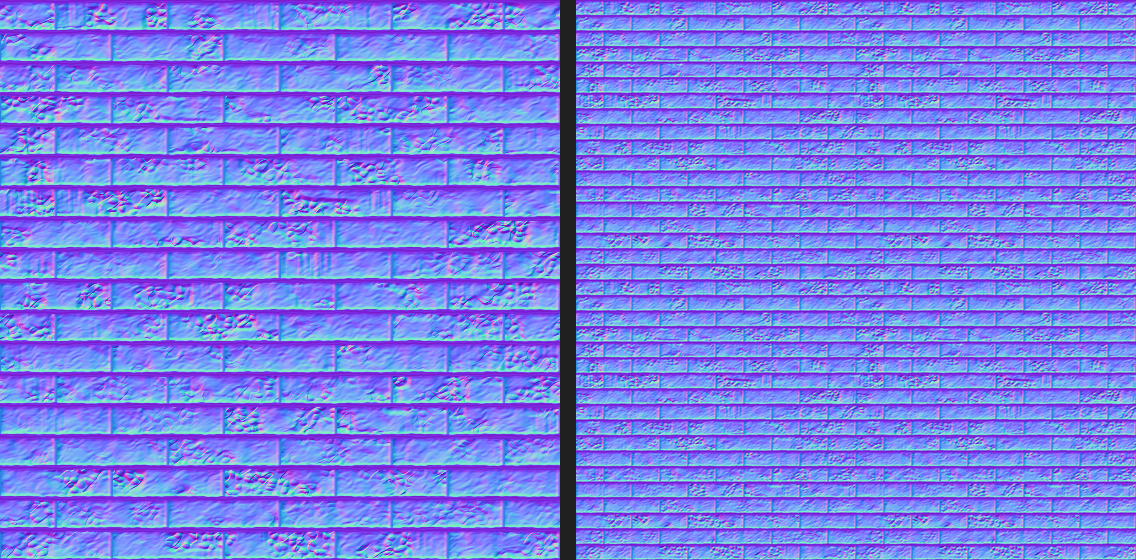
Left: one tile. Right: repeated 2 by 2.
Write a Shadertoy shader that draws this texture map.

```glsl
// Tangent-space normal map of a running-bond brick wall with raked joints.
// Bevel slopes come from joint profiles; face wear is a height field of
// streaked and cellular noise, seeded by wrapped brick ids so that it tiles.

const float TAU = 6.2831853;
const vec2 BRICKS = vec2(5.0, 18.0);        // repeats across and up
const float ASPECT = BRICKS.y / BRICKS.x;   // brick length in row heights

float hash(vec2 p) {
    vec3 a = fract(p.xyx * 0.1031);
    a += dot(a, a.yzx + 33.33);
    return fract((a.x + a.y) * a.z);
}

float valueNoise(vec2 p) {
    vec2 i = floor(p), f = fract(p);
    f = f * f * f * (f * (f * 6.0 - 15.0) + 10.0);
    vec2 e = vec2(0.0, 1.0);
    return mix(mix(hash(i), hash(i + e.yx), f.x),
               mix(hash(i + e.xy), hash(i + e.yy), f.x), f.y);
}

// Distance to the nearest jittered cell point
float cellNoise(vec2 p) {
    vec2 i = floor(p), f = fract(p);
    float nearest = 2.0;
    for (int y = -1; y <= 1; y++)
        for (int x = -1; x <= 1; x++) {
            vec2 c = vec2(x, y);
            vec2 jitter = vec2(hash(i + c), hash(i + c + 57.0));
            nearest = min(nearest, length(c + jitter - f));
        }
    return nearest;
}

vec2 rotate(vec2 p, float angle) {
    float c = cos(angle), s = sin(angle);
    return vec2(c * p.x + s * p.y, c * p.y - s * p.x);
}

float bump(float x, float centre, float width) {
    float d = (x - centre) / width;
    return exp(-d * d);
}

float band(float x, float lo, float hi, float soft) {
    return smoothstep(lo - soft, lo + soft, x) * (1.0 - smoothstep(hi - soft, hi + soft, x));
}

// Worn face height; p is in row heights, rough runs from 0 to 1
float faceHeight(vec2 p, vec2 seed, float rough) {
    vec2 q = p + seed;
    vec2 warped = q + 0.12 * vec2(valueNoise(q * 3.0), valueNoise(q * 3.0 + 19.0));
    float worn = smoothstep(0.42, 0.75, valueNoise(q * vec2(1.1, 1.7) + 7.0)) * rough;
    float h = 0.10 * valueNoise(warped * 2.3);
    h += 0.030 * valueNoise(rotate(warped, 0.55) * vec2(4.0, 10.0));
    h += 0.018 * valueNoise(rotate(warped, 0.25) * vec2(6.0, 13.0) + 31.0);
    // Chipped patches, thin flakes and upright tool marks
    h += worn * 0.11 * smoothstep(0.12, 0.55, cellNoise(warped * vec2(3.2, 4.5)));
    h += worn * 0.07 * smoothstep(0.46, 0.56, valueNoise(rotate(warped, 0.7) * vec2(2.5, 5.0)));
    float marks = smoothstep(0.66, 0.82, valueNoise(q * vec2(0.9, 0.5) + 43.0));
    return h + marks * rough * 0.065 * valueNoise(q * vec2(9.0, 1.3));
}

// Slope as encoded: red rises to the right, green rises downward
vec2 faceSlope(vec2 p, vec2 seed, float rough) {
    vec2 e = vec2(0.025, 0.0);
    float h = faceHeight(p, seed, rough);
    return vec2(h - faceHeight(p + e.xy, seed, rough),
                faceHeight(p + e.yx, seed, rough) - h) / e.x;
}

// Small edge wander from whole-number sine waves, so it wraps across x
float edgeWander(float x, float phase) {
    return 0.010 * sin(TAU * (7.0 * x + phase)) + 0.007 * sin(TAU * (23.0 * x + phase * 3.0))
         + 0.005 * sin(TAU * (61.0 * x + phase * 5.0));
}

// Bed joint, lower lip and gently crowned face; w is measured from the joint
float verticalSlope(float v, float w, float x, float bodyMask) {
    float joint = band(w, -0.095, 0.046, 0.022);
    float shoulder = band(w, -0.165, -0.06, 0.045);
    float crown = mix(-0.10, 0.27, 1.0 - smoothstep(0.2, 0.88, v));
    float lip = 1.15 * bump(v, 0.088, 0.036) + 0.32 * exp(-max(v - 0.08, 0.0) / 0.11);
    float streak = 0.25 * sin(w * 70.0 + 1.5 * sin(TAU * 3.0 * x) + sin(TAU * 11.0 * x));
    float slope = (crown + lip) * bodyMask - 0.45 * shoulder;
    return mix(slope, -1.05 + streak, joint);
}

// Lit right arris, then the shaded left arris of the next brick
float headSlope(float w, float strength) {
    return strength * bump(w, -0.082, 0.042)
         - 0.78 * bump(w, 0.035, 0.065) - 0.20 * bump(w, 0.12, 0.08);
}

void mainImage(out vec4 fragColor, in vec2 fragCoord) {
    vec2 uv = fragCoord / iResolution.xy;

    // Brick cell, with every second course shifted by half a brick
    vec2 grid = uv * BRICKS;
    float row = floor(grid.y);
    grid.x += 0.5 * mod(row, 2.0);
    vec2 id = mod(floor(grid), BRICKS);
    vec2 local = fract(grid);
    vec2 seed = 40.0 * vec2(hash(id + 3.0), hash(id + 71.0));
    float rough = mix(0.25, 1.0, hash(id + 113.0));

    // Signed distances from the two joints, in row heights
    float v = local.y + edgeWander(uv.x, hash(vec2(id.y, 9.0)));
    float wy = v - step(0.5, v);
    float wx = (local.x - step(0.5, local.x)) * ASPECT;
    wx += 0.018 * (valueNoise(vec2(local.y * 6.0, id.y * 7.0)) - 0.5);

    float bodyMask = 1.0 - band(wx, -0.055, 0.035, 0.025);
    float courseMask = band(v, 0.075, 0.90, 0.03);
    float arris = mix(0.55, 1.05, valueNoise(vec2(local.y * 5.0, 3.0) + seed));

    vec2 slope = vec2(-0.04, verticalSlope(v, wy, uv.x, bodyMask));
    slope.x += headSlope(wx, arris) * courseMask;
    slope += faceSlope(local * vec2(ASPECT, 1.0), seed, rough) * bodyMask * courseMask;

    vec3 normal = normalize(vec3(slope, 1.0));
    fragColor = vec4(normal * 0.5 + 0.5, 1.0);
}
```
